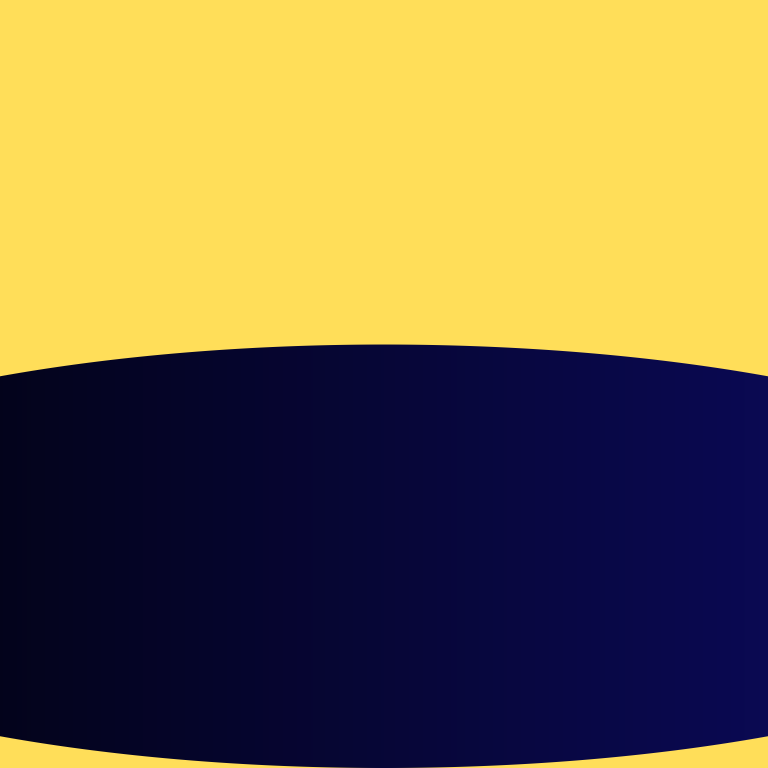
Reproduce this background procedurally as a WebGL 2 fragment shader.

```glsl
#version 300 es
precision highp float;

uniform vec2 u_resolution;
out vec4 fragColor;

const vec3 YELLOW = vec3(1.0, 0.87, 0.35);
const vec3 NIGHT = vec3(0.013, 0.013, 0.107);
const vec3 INDIGO = vec3(0.038, 0.034, 0.322);

// Approximate signed distance to an ellipse, negative inside
float ellipseDistance(vec2 p, vec2 radii) {
    float k = length(p / radii);
    float slope = length(p / (radii * radii));
    return k * (k - 1.0) / max(slope, 1e-4);
}

// Coverage of a shape with an edge one pixel wide
float coverage(float distance, float pixel) {
    return clamp(0.5 - distance / pixel, 0.0, 1.0);
}

// Horizontal blend from dark to light blue
vec3 nightGradient(float x) {
    return mix(NIGHT, INDIGO, clamp(x, 0.0, 1.0));
}

void main() {
    vec2 uv = gl_FragCoord.xy / u_resolution;
    float pixel = 1.0 / u_resolution.y;

    // Wide lens resting on the lower edge
    vec2 center = vec2(0.5, 0.2757);
    vec2 radii = vec2(0.949, 0.2757);
    float lens = coverage(ellipseDistance(uv - center, radii), pixel);

    fragColor = vec4(mix(YELLOW, nightGradient(uv.x), lens), 1.0);
}
```
